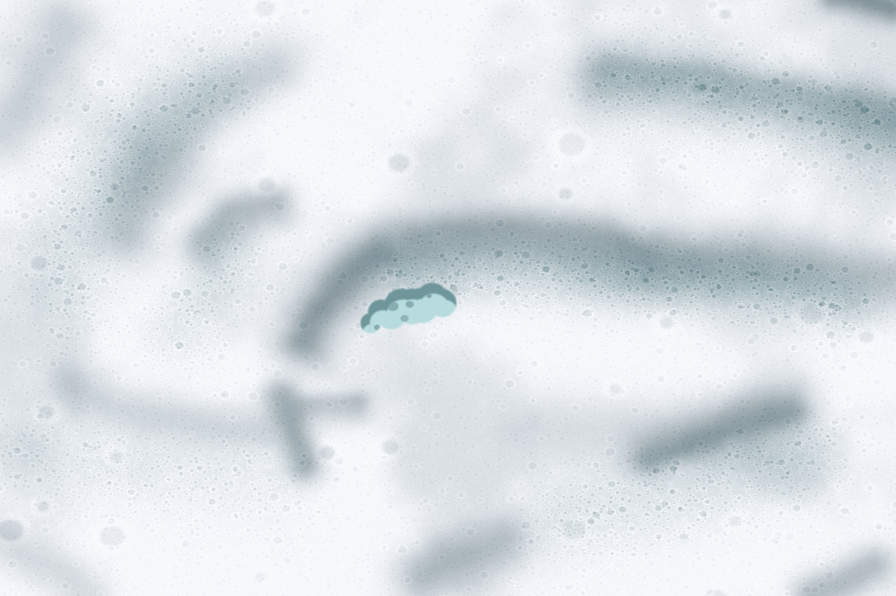
A WebGL 1 fragment shader for this texture:

```glsl
precision highp float;

uniform vec2 u_resolution;

const vec3 WHITE = vec3(0.965, 0.972, 0.988);
const vec3 SLATE = vec3(0.47, 0.54, 0.57);
const vec3 TEAL = vec3(0.40, 0.56, 0.58);
const vec3 WATER = vec3(0.72, 0.86, 0.87);

vec3 hash3(vec2 cell) {
  vec3 q = fract(cell.xyx * vec3(0.1031, 0.1030, 0.0973));
  q += dot(q, q.yxz + 33.33);
  return fract((q.xxy + q.yzz) * q.zyx);
}

float noise(vec2 p) {
  vec2 i = floor(p);
  vec2 f = fract(p);
  f = f * f * (3.0 - 2.0 * f);
  float low = mix(hash3(i).x, hash3(i + vec2(1.0, 0.0)).x, f.x);
  float high = mix(hash3(i + vec2(0.0, 1.0)).x, hash3(i + 1.0).x, f.x);
  return mix(low, high, f.y);
}

float fbm(vec2 p) {
  float sum = 0.0;
  float gain = 0.5;
  for (int i = 0; i < 4; i++) {
    sum += gain * noise(p);
    p = p * 2.03 + 7.1;
    gain *= 0.5;
  }
  return sum;
}

// Soft bent stroke; widths are its falloff to the left and right of a->b
float fold(vec2 p, vec2 a, vec2 b, float bend, vec2 widths) {
  float len = length(b - a);
  vec2 dir = (b - a) / len;
  float u = dot(p - a, dir) / len;
  float along = clamp(u, 0.0, 1.0);
  float v = dot(p - a, vec2(-dir.y, dir.x)) - 4.0 * bend * along * (1.0 - along);
  float side = v / (v > 0.0 ? widths.x : widths.y);
  float over = 2.0 * (u - along) * len / (widths.x + widths.y);
  return exp(-side * side - over * over);
}

// Scattered bubbles: x is the dark pit, y the bright rim
vec2 bubbles(vec2 p, float scale, float density) {
  vec2 q = p * scale;
  vec2 home = floor(q);
  float blur = max(0.06, 0.8 * scale / u_resolution.y);
  vec2 found = vec2(0.0);
  for (int y = -1; y <= 1; y++) {
    for (int x = -1; x <= 1; x++) {
      vec2 cell = home + vec2(float(x), float(y));
      vec3 h = hash3(cell + scale);
      float present = step(hash3(cell + 51.7).z, density);
      vec2 offset = (q - cell - h.xy) * vec2(1.0, 1.2);
      float d = length(offset) - mix(0.14, 0.38, h.z * h.z);
      float pit = smoothstep(blur, -blur, d) * mix(0.5, 1.0, h.x);
      float rim = exp(-pow((d - 0.12) / (0.08 + blur * 0.5), 2.0));
      found = max(found, present * vec2(pit, rim));
    }
  }
  return found;
}

// Opening in the foam, a row of merged rounds
float pool(vec2 p) {
  float d = 1.0;
  for (int i = 0; i < 8; i++) {
    float t = float(i) / 7.0;
    vec2 center = vec2(mix(0.622, 0.742, t), 0.458 + 0.038 * sqrt(t));
    center.y += 0.005 * sin(float(i) * 2.4);
    d = min(d, length(p - center) - 0.017 - 0.013 * sin(t * 2.6));
  }
  return d;
}

float shadows(vec2 p) {
  float lit = 1.0;
  // Central arch
  lit *= 1.0 - 0.72 * fold(p, vec2(0.51, 0.43), vec2(0.63, 0.575), 0.02, vec2(0.04, 0.05));
  lit *= 1.0 - 0.66 * fold(p, vec2(0.70, 0.605), vec2(1.08, 0.58), 0.02, vec2(0.04, 0.065));
  lit *= 1.0 - 0.50 * fold(p, vec2(1.15, 0.57), vec2(1.50, 0.54), 0.0, vec2(0.05, 0.06));
  // Pinched crease
  lit *= 1.0 - 0.62 * fold(p, vec2(0.475, 0.33), vec2(0.51, 0.22), 0.0, vec2(0.032, 0.03));
  lit *= 1.0 - 0.45 * fold(p, vec2(0.51, 0.32), vec2(0.60, 0.325), 0.0, vec2(0.018, 0.035));
  // Right hollows
  lit *= 1.0 - 0.66 * fold(p, vec2(1.09, 0.235), vec2(1.33, 0.312), 0.012, vec2(0.045, 0.03));
  lit *= 1.0 - 0.25 * fold(p, vec2(0.90, 0.28), vec2(1.25, 0.28), 0.0, vec2(0.06, 0.07));
  lit *= 1.0 - 0.46 * fold(p, vec2(1.02, 0.89), vec2(1.50, 0.81), 0.0, vec2(0.035, 0.06));
  lit *= 1.0 - 0.70 * fold(p, vec2(1.40, 1.01), vec2(1.50, 0.99), 0.0, vec2(0.03));
  // Left swirl
  lit *= 1.0 - 0.52 * fold(p, vec2(0.34, 0.60), vec2(0.46, 0.665), 0.015, vec2(0.03, 0.045));
  lit *= 1.0 - 0.34 * fold(p, vec2(0.22, 0.62), vec2(0.46, 0.88), 0.05, vec2(0.06, 0.05));
  lit *= 1.0 - 0.28 * fold(p, vec2(0.12, 0.36), vec2(0.44, 0.28), -0.02, vec2(0.04));
  lit *= 1.0 - 0.30 * fold(p, vec2(0.0, 0.78), vec2(0.10, 0.95), 0.0, vec2(0.05, 0.06));
  // Lower edge
  lit *= 1.0 - 0.50 * fold(p, vec2(0.70, 0.03), vec2(0.84, 0.09), 0.0, vec2(0.05));
  lit *= 1.0 - 0.52 * fold(p, vec2(1.36, 0.0), vec2(1.47, 0.05), 0.0, vec2(0.035));
  lit *= 1.0 - 0.25 * fold(p, vec2(0.0, 0.10), vec2(0.15, 0.01), 0.0, vec2(0.04));
  return 1.0 - lit;
}

// Where coarse, watery bubbles show
float wetness(vec2 p) {
  float wet = fold(p, vec2(0.68, 0.53), vec2(1.42, 0.49), 0.02, vec2(0.06, 0.05));
  wet += 0.7 * fold(p, vec2(0.30, 0.45), vec2(0.38, 0.57), 0.0, vec2(0.05, 0.06));
  wet += 0.9 * fold(p, vec2(1.05, 0.87), vec2(1.50, 0.78), 0.0, vec2(0.07, 0.08));
  wet += 0.8 * fold(p, vec2(0.95, 0.14), vec2(1.35, 0.24), 0.0, vec2(0.06, 0.08));
  wet += 0.8 * fold(p, vec2(0.12, 0.50), vec2(0.35, 0.85), 0.06, vec2(0.09, 0.07));
  wet += 0.5 * fold(p, vec2(0.05, 0.25), vec2(0.45, 0.20), 0.0, vec2(0.07, 0.08));
  return min(wet, 1.0);
}

void main() {
  vec2 p = gl_FragCoord.xy / u_resolution.y;
  vec2 warped = p + 0.035 * (vec2(fbm(p * 6.0), fbm(p * 6.0 + 19.0)) - 0.47);
  float wet = wetness(warped);
  float shade = shadows(warped) + 0.20 * wet;
  shade += 0.22 * smoothstep(0.35, 0.75, fbm(p * 4.0 + 3.0));

  // Foam grain in three sizes
  vec2 fine = bubbles(p, 105.0, 0.85);
  vec2 medium = bubbles(p + 0.37, 52.0, 0.10 + 0.35 * wet);
  vec2 large = bubbles(p + 0.71, 15.0, 0.07);
  float pits = fine.x * mix(0.07, 0.24, wet) + medium.x * mix(0.08, 0.30, wet) + large.x * 0.14;
  float rims = fine.y * mix(0.03, 0.10, wet) + medium.y * 0.05 + large.y * 0.04;
  float grain = (noise(p * 190.0) - 0.5) * mix(0.03, 0.10, wet);
  float tone = clamp(shade + pits - rims + grain, 0.0, 1.05);
  vec3 color = mix(WHITE, mix(SLATE, TEAL, 0.55 * wet), tone);

  // Water opening with its shaded upper lip
  float blur = 1.0 / u_resolution.y + 0.001;
  float opening = smoothstep(blur, -blur, pool(p));
  float lip = smoothstep(-blur, blur, pool(p + vec2(-0.003, 0.018)));
  float specks = bubbles(p, 36.0, 0.3).x;
  vec3 water = mix(WATER, TEAL, max(lip * 0.9, specks * 0.7));
  color = mix(color, water, opening);
  gl_FragColor = vec4(color, 1.0);
}
```
